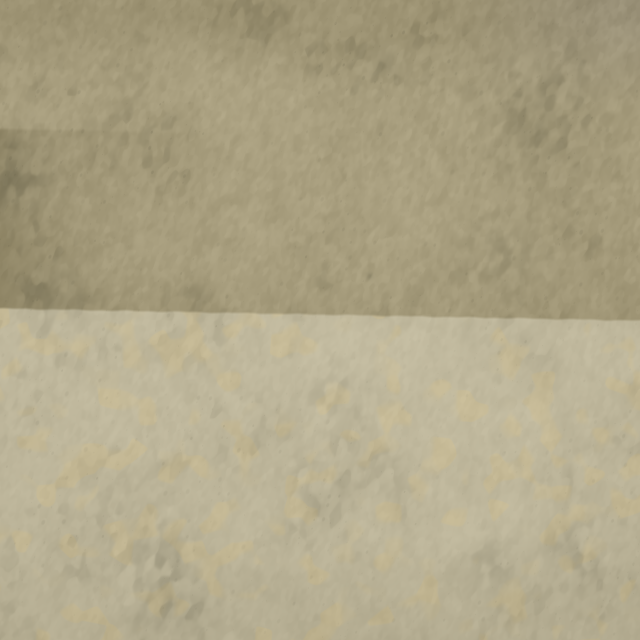
Write a WebGL 2 fragment shader that draws this texture.

```glsl
#version 300 es
precision highp float;
// Aged paper: a darker olive sheet above a pale sheet, with grain, specks and smudges.
uniform vec2 u_resolution;
out vec4 fragColor;

const vec3 PALE = vec3(0.738, 0.708, 0.602);
const vec3 OLIVE = vec3(0.656, 0.617, 0.492);
const vec3 STAIN = vec3(0.30, 0.29, 0.22);
const vec3 WARM = vec3(0.025, 0.008, -0.025);
const float EDGE_Y = 0.518;       // sheet edge at the left side
const float EDGE_SLOPE = -0.019;
const float EDGE_SOFT = 0.0028;
const float SEAM_Y = 0.799;       // faint overlap line in the upper sheet
const float SEAM_SLOPE = -0.020;
const float SEAM_END = 0.567;
const float GRAIN = 0.017;
const float MOTTLE = 0.022;
const float SPECKS = 0.15;

// Smudges: centre, radius, strength
const int SMUDGES = 12;
const vec4 SMUDGE[SMUDGES] = vec4[](
  vec4(0.015, 0.725, 0.055, 0.25), vec4(0.08, 0.535, 0.045, 0.14),
  vec4(0.24, 0.135, 0.065, 0.14), vec4(0.775, 0.12, 0.040, 0.11),
  vec4(0.90, 0.145, 0.045, 0.13), vec4(0.53, 0.385, 0.045, 0.09),
  vec4(0.49, 0.23, 0.040, 0.09), vec4(0.605, 0.905, 0.025, 0.11),
  vec4(0.79, 0.61, 0.055, 0.10), vec4(0.85, 0.82, 0.090, 0.10),
  vec4(0.579, 0.567, 0.006, 0.25), vec4(0.27, 0.045, 0.060, 0.08));

vec3 hash3(vec2 p) {
  vec3 q = fract(p.xyx * vec3(0.1031, 0.1030, 0.0973));
  q += dot(q, q.yxz + 33.33);
  return fract((q.xxy + q.yzz) * q.zyx);
}

// Smooth cellular noise: blended random tones of nearby cells, about -1 to 1
float cells(vec2 p) {
  vec2 cell = floor(p), f = p - cell;
  float sum = 0.0, total = 0.0;
  for (int j = -1; j <= 1; j++) {
    for (int i = -1; i <= 1; i++) {
      vec2 offset = vec2(i, j);
      vec3 h = hash3(cell + offset + 57.0);
      vec2 d = offset + h.xy - f;
      float weight = exp(-6.0 * dot(d, d));
      sum += weight * (h.z - 0.5);
      total += weight;
    }
  }
  return 2.0 * sum / total;
}

// Sparse soft dots, one candidate per cell
float specks(vec2 p, float density) {
  vec2 cell = floor(p);
  vec3 h = hash3(cell + 311.0);
  float radius = 0.12 + 0.16 * fract(h.z * 37.0);
  float d = length(p - cell - 0.3 - 0.4 * h.xy);
  return step(h.z, density) * (1.0 - smoothstep(radius * 0.3, radius, d));
}

float clouds(vec2 p) {
  return 0.5 * cells(p * 6.0) + 0.35 * cells(p * 13.0 + 7.0) + 0.3 * cells(p * 27.0 + 19.0);
}

float smudges(vec2 p) {
  float sum = 0.0;
  for (int i = 0; i < SMUDGES; i++) {
    vec2 d = (p - SMUDGE[i].xy) / SMUDGE[i].z;
    sum += SMUDGE[i].w * exp(-dot(d, d));
  }
  return sum;
}

void main() {
  vec2 uv = gl_FragCoord.xy / u_resolution;

  // Slanted fibres: a little longer than wide
  vec2 fibre = vec2(uv.x - 0.25 * uv.y, uv.y);
  float fine = cells(fibre * vec2(150.0, 100.0));
  float coarse = cells(fibre * vec2(75.0, 52.0) + 13.0);
  float cloud = clouds(uv);

  // Sheet edge, with a slight wobble
  float wobble = 0.0005 * sin(uv.x * 71.0) + 0.0004 * sin(uv.x * 163.0 + 1.0);
  float edge = uv.y - (EDGE_Y + EDGE_SLOPE * uv.x + wobble);
  float upper = smoothstep(-EDGE_SOFT, EDGE_SOFT, edge);

  // Pale sheet: brightest by the edge, dimmer toward the bottom
  vec3 pale = PALE + 0.012 * smoothstep(0.1, 0.5, uv.y);
  pale -= 0.030 * smoothstep(0.20, 0.0, uv.y) + 0.012 * smoothstep(0.75, 1.0, uv.x);
  pale += WARM * smoothstep(0.2, 0.7, cells(uv * 38.0 + 91.0));

  // Olive sheet: dimmer at the top, with a greyer right corner
  vec3 olive = OLIVE - 0.045 * smoothstep(0.86, 1.0, uv.y);
  olive -= 0.018 * smoothstep(0.55, 1.0, uv.x);
  olive += vec3(0.0, 0.004, 0.03) * smoothstep(0.65, 1.0, uv.x) * smoothstep(0.8, 1.0, uv.y);
  olive -= 0.020 * exp(-max(edge, 0.0) * 35.0);

  // Overlap strip under the seam, fading to the right
  float seam = SEAM_Y + SEAM_SLOPE * uv.x - uv.y;
  float strip = smoothstep(-0.003, 0.004, seam);
  float fade = 0.060 * exp(-uv.x * 13.0) + 0.014 * (1.0 - smoothstep(0.1, 0.5, uv.x));
  float tab = smoothstep(0.48, 0.56, uv.x) * (1.0 - smoothstep(SEAM_END - 0.004, SEAM_END, uv.x));
  olive -= strip * (fade + 0.022 * tab * exp(-max(seam, 0.0) * 16.0));

  vec3 colour = mix(pale, olive, upper);

  // Surface: grain, clouds, smudges broken up by the grain, and specks
  float rough = mix(0.65, 1.0, upper);
  colour += rough * GRAIN * (fine + 0.9 * coarse) + MOTTLE * cloud;
  float blotch = smoothstep(0.1, 0.8, -coarse) * smoothstep(-0.1, 0.5, -cloud);
  float dirt = smudges(uv) * (0.75 - 0.7 * coarse - 0.5 * cloud);
  dirt += 0.10 * rough * blotch;
  float dots = specks(fibre * vec2(62.0, 46.0), 0.10) + 0.6 * specks(fibre * vec2(118.0, 90.0), 0.08);
  dirt += SPECKS * rough * dots * (0.6 - 0.5 * cloud);
  colour = mix(colour, STAIN, clamp(dirt, 0.0, 0.6));

  fragColor = vec4(colour, 1.0);
}
```
